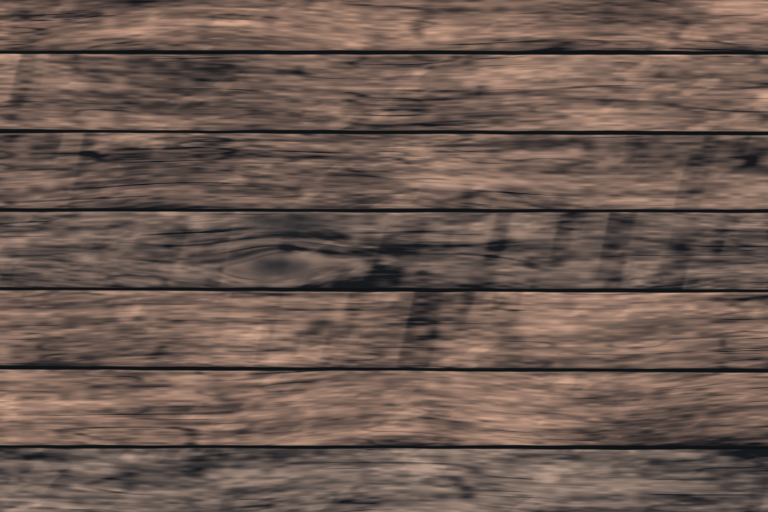
A Shadertoy shader for this texture:

```glsl
// Seven weathered horizontal planks parted by thin dark gaps.
// Stretched value noise makes fibres, pores and cracks; each plank has its own
// tone, a knot bends the grain, and smudges and scuffs add wear.

const float PITCH = 0.154;       // plank spacing, in canvas heights
const float FIRST_GAP = 0.128;   // height of the lowest gap
const float GAP_HALF = 0.0034;
const vec3 WOOD_DARK = vec3(0.20, 0.18, 0.18);
const vec3 WOOD_LIGHT = vec3(0.74, 0.60, 0.52);
const vec3 GAP_COLOR = vec3(0.06, 0.07, 0.08);
const vec3 STAIN_COLOR = vec3(0.17, 0.17, 0.18);

// Brightness and warmth of each plank, bottom to top
const float TONE[7] = float[7](-0.05, -0.02, 0.03, -0.07, 0.02, 0.0, 0.03);
const float WARMTH[7] = float[7](-1.0, 0.5, 0.4, -0.4, 0.2, 0.4, 0.7);

float hash(vec2 p) {
    vec3 q = fract(p.xyx * vec3(0.1031, 0.1030, 0.0973));
    q += dot(q, q.yzx + 33.33);
    return fract((q.x + q.y) * q.z);
}

float noise(vec2 p) {
    vec2 i = floor(p), f = fract(p);
    f = f * f * (3.0 - 2.0 * f);
    return mix(mix(hash(i), hash(i + vec2(1, 0)), f.x),
               mix(hash(i + vec2(0, 1)), hash(i + vec2(1, 1)), f.x), f.y);
}

float fbm(vec2 p) {
    float sum = 0.0, amp = 0.533;
    for (int i = 0; i < 4; i++) {
        sum += amp * noise(p);
        p = p * 2.03 + 17.3;
        amp *= 0.5;
    }
    return sum;
}

// Soft elliptical spot: 1 at its centre, falling to 0
float spot(vec2 p, vec2 center, vec2 radius) {
    vec2 d = (p - center) / radius;
    return exp(-dot(d, d));
}

// Thin wandering lines where stretched noise crosses its middle value
float cracks(vec2 g, vec2 scale, float width) {
    float line = 1.0 - smoothstep(0.0, width, abs(noise(g * scale) - 0.5));
    return line * smoothstep(0.48, 0.68, noise(g * scale * vec2(1.3, 0.4) + 41.0));
}

// Brightness of the wood: p is the canvas point, g the bent grain coordinate
float woodTone(vec2 p, vec2 g, float id) {
    float fibre = fbm(g * vec2(5.0, 75.0));
    float pores = noise(g * vec2(38.0, 210.0));
    float streak = fbm(g * vec2(2.2, 19.0) + 9.0);
    float blotch = fbm(p * vec2(3.0, 7.0) + id * 13.7);
    float t = 0.47 + 0.95 * (fibre - 0.5) + 0.38 * (pores - 0.5)
            + 0.5 * (streak - 0.5) + 0.65 * (blotch - 0.5);
    t -= 0.32 * cracks(g, vec2(4.0, 42.0), 0.10);
    t -= 0.22 * cracks(g + 5.0, vec2(9.0, 85.0), 0.16);
    return t;
}

// Dark marks across the grain minus pale slanted scuffs
float wear(vec2 p, float id) {
    vec2 s = vec2(p.x - 0.25 * p.y, p.y);
    float area = smoothstep(0.45, 0.75, noise(vec2(p.x * 2.3, id * 5.3)));
    float smudge = smoothstep(0.52, 0.85, noise(s * vec2(32.0, 9.0) + id * 7.1));
    smudge *= area * (0.4 + noise(p * vec2(40.0, 150.0)));
    vec2 d = vec2(p.x + p.y, p.y - 0.4 * p.x);
    float scuff = smoothstep(0.60, 0.80, fbm(d * vec2(9.0, 24.0) + id * 3.3));
    return 0.26 * smudge - 0.22 * scuff;
}

void mainImage(out vec4 fragColor, in vec2 fragCoord) {
    vec2 p = fragCoord / iResolution.y;
    float aa = 1.0 / iResolution.y;

    // Nearest gap, slightly tilted and ragged, and the plank it bounds
    float k = round((p.y - FIRST_GAP) / PITCH);
    float edge = FIRST_GAP + PITCH * k - 0.005 * hash(vec2(k, 3.0)) * p.x;
    edge += 0.0022 * (fbm(vec2(p.x * 14.0, k * 9.0)) - 0.5);
    float d = p.y - edge;
    float id = d < 0.0 ? k - 1.0 : k;
    int plank = int(clamp(id + 1.0, 0.0, 6.0));

    // Grain flows in slow waves and opens around the knot
    vec2 knotPos = vec2(0.537, 0.482);
    float onKnotPlank = id == 2.0 ? 1.0 : 0.0;
    float bend = onKnotPlank * spot(p, knotPos, vec2(0.11, 0.05));
    vec2 g = p + vec2(id * 7.31, id * 1.77);
    g.y += 0.035 * (noise(vec2(p.x * 2.6, p.y * 5.0) + id * 11.0) - 0.5);
    g.y -= 0.8 * bend * (p.y - knotPos.y);

    float t = woodTone(p, g, id) + TONE[plank] - wear(p, id);
    t += 0.13 * (hash(vec2(id, 8.0)) - 0.35) * (p.x - 0.75);

    // Pale worn rim under each gap, soft shade above it
    float rim = smoothstep(-0.010, -0.005, d) * step(d, 0.0);
    t += 0.20 * rim * noise(vec2(p.x * 60.0, k));
    t -= 0.14 * smoothstep(0.012, 0.003, d) * step(0.0, d);
    vec3 color = mix(WOOD_DARK, WOOD_LIGHT, clamp(t, -0.2, 1.1));
    color *= 1.0 + WARMTH[plank] * vec3(0.04, -0.005, -0.03);

    // Knot core and the stain beside it
    float stain = 0.75 * spot(p, vec2(0.56, 0.562), vec2(0.10, 0.028))
                + 0.85 * spot(p, knotPos, vec2(0.055, 0.024))
                + 0.40 * spot(p, vec2(1.19, 0.535), vec2(0.04, 0.02));
    stain *= onKnotPlank * (0.5 + 0.8 * fbm(p * vec2(22.0, 60.0)));
    color = mix(color, STAIN_COLOR, clamp(stain, 0.0, 0.9));

    // Gaps, with a width that varies along their length
    float halfWidth = GAP_HALF * (0.75 + 0.5 * noise(vec2(p.x * 5.0, k * 4.0)));
    color = mix(GAP_COLOR, color, smoothstep(-aa, aa, abs(d) - halfWidth));
    fragColor = vec4(clamp(color, 0.0, 1.0), 1.0);
}
```
